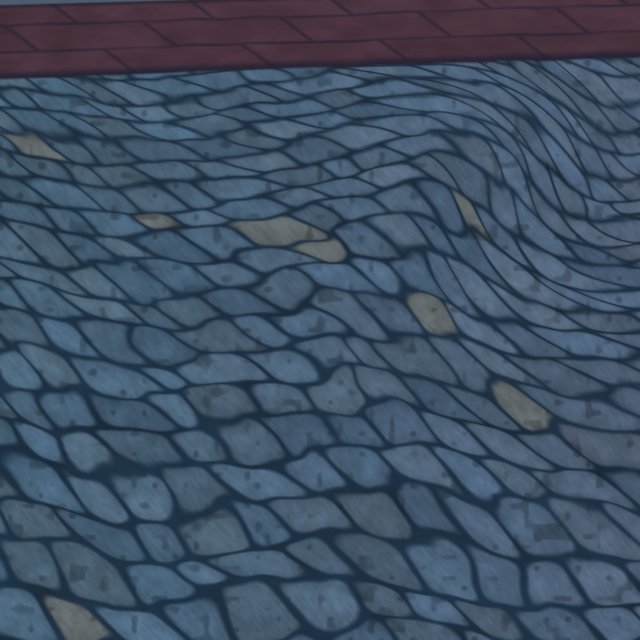
Write a Shadertoy shader that draws this texture.

```glsl
// Blue-grey cobbles in dim light, receding to a band of dark red paving.
// Jittered brick rows are sheared, bent and shrunk with depth, and turned
// around a fan centre; value noise adds wear, grain and uneven joints.

const vec3 STONE = vec3(0.285, 0.367, 0.448);
const vec3 JOINT = vec3(0.095, 0.165, 0.235);
const vec3 WARM = vec3(0.365, 0.395, 0.405);
const vec3 BRICK = vec3(0.292, 0.200, 0.250);
const vec3 BRICK_JOINT = vec3(0.135, 0.130, 0.190);
const vec3 KERB = vec3(0.30, 0.36, 0.43);

const float BAND_LEFT = 0.877;    // lower edge of the band at x = 0
const float BAND_SLOPE = 0.034;
const float ROW_NEAR = 0.079;     // row height at the bottom
const float ROW_SHRINK = 0.057;   // loss of row height per unit of depth
const float COL_NEAR = 0.094;
const float COL_SHRINK = 0.034;
const vec2 FAN_CENTRE = vec2(0.84, 0.71);
const float FAN_RADIUS = 0.20;
const float FAN_TURN = 0.75;
const float SOFTNESS = 0.0035;

// Places of the few sandy stones
const int WARM_COUNT = 8;
const vec2 WARM_SPOTS[WARM_COUNT] = vec2[](
    vec2(0.027, 0.775), vec2(0.370, 0.640), vec2(0.535, 0.608), vec2(0.795, 0.362),
    vec2(0.115, 0.030), vec2(0.725, 0.685), vec2(0.260, 0.665), vec2(0.655, 0.530));

struct Stone { vec2 id; float edge; float size; };

float hash(vec2 p) {
    vec3 q = fract(vec3(p.xyx) * 0.1031);
    q += dot(q, q.yzx + 33.33);
    return fract((q.x + q.y) * q.z);
}

float noise(vec2 p) {
    vec2 i = floor(p), f = fract(p);
    f = f * f * (3.0 - 2.0 * f);
    return mix(mix(hash(i), hash(i + vec2(1, 0)), f.x),
               mix(hash(i + vec2(0, 1)), hash(i + vec2(1, 1)), f.x), f.y);
}

float fbm(vec2 p) {
    float sum = 0.0, amp = 0.5;
    for (int i = 0; i < 4; i++) {
        sum += amp * noise(p);
        p = p * 2.03 + 17.1;
        amp *= 0.5;
    }
    return sum;
}

float smoothMin(float a, float b, float k) {
    float h = max(k - abs(a - b), 0.0) / k;
    return min(a, b) - h * h * k * 0.25;
}

// Upright joint with its own offset and lean inside a row
float jointAt(float i, float row, float v) {
    vec2 key = vec2(i, row) + 50.0;
    return i + 0.5 * (hash(key) - 0.5) + 0.45 * (hash(key + 91.7) - 0.5) * (v - 0.5);
}

Stone cobble(vec2 p) {
    // Turn the courses around the fan centre
    vec2 q = p - FAN_CENTRE;
    float a = FAN_TURN * exp(-dot(q, q) / (FAN_RADIUS * FAN_RADIUS));
    p = FAN_CENTRE + mat2(cos(a), sin(a), -sin(a), cos(a)) * q;

    // Depth, lean and waves of the courses
    float y = p.y + 0.018 * cos((p.x - 0.2) * 9.0);
    float h = ROW_NEAR - ROW_SHRINK * y;
    float w = COL_NEAR - COL_SHRINK * y;
    float v = -log(h / ROW_NEAR) / ROW_SHRINK;
    float u = (p.x - 0.3 + 0.5 * y + 0.45 * y * y) / w;
    vec2 g = vec2(u, v);
    v += 0.65 * (noise(g * 0.9 + 40.0) - 0.5) + 0.20 * (noise(g * 2.3 + 70.0) - 0.5);
    u += 0.40 * (noise(g * 1.1 + 90.0) - 0.5);

    // Brick cell with shifted joints
    float row = floor(v), fv = v - row;
    u += 0.5 * mod(row, 2.0) + 0.4 * hash(vec2(row + 50.0, 7.0));
    float col = floor(u);
    if (u < jointAt(col, row, fv)) col -= 1.0;
    else if (u > jointAt(col + 1.0, row, fv)) col += 1.0;
    float side = min(u - jointAt(col, row, fv), jointAt(col + 1.0, row, fv) - u);
    float edge = smoothMin(side * w * 0.78, min(fv, 1.0 - fv) * h, 0.25 * h);
    return Stone(vec2(col, row), edge, h);
}

vec3 cobbles(vec2 p) {
    Stone s = cobble(p);
    float tone = hash(s.id + 130.0), tint = hash(s.id + 211.0);
    vec3 col = STONE * (0.91 + 0.18 * tone);
    col += (tint - 0.5) * vec3(0.028, 0.006, -0.016);
    col += (p.x - 0.5) * vec3(0.025, -0.006, 0.004);
    for (int i = 0; i < WARM_COUNT; i++)
        if (cobble(WARM_SPOTS[i]).id == s.id) col = WARM;

    // Worn faces, slanted grain and dark pits
    vec2 slant = vec2(p.x + 0.8 * p.y, p.y - 0.5 * p.x);
    col *= 0.87 + 0.28 * fbm(p * 38.0);
    col *= 0.95 + 0.10 * noise(slant * vec2(190.0, 65.0));
    col *= 1.0 - 0.22 * smoothstep(0.72, 0.95, noise(p * 62.0 + 9.0));
    col *= 0.95 + 0.10 * smoothstep(0.0, 0.3 * s.size, s.edge);

    float halfJoint = 0.0008 + 0.045 * s.size * (0.4 + 1.2 * noise(p * 24.0));
    float face = smoothstep(halfJoint - SOFTNESS, halfJoint + SOFTNESS, s.edge);
    return mix(JOINT * (0.85 + 0.3 * noise(p * 15.0)), col, 0.12 + 0.88 * face);
}

vec3 redBand(vec2 p, float t) {
    float v = t / 0.041, row = floor(v), fv = v - row;
    float u = (p.x + 1.3 * t) / 0.215 + 0.47 * row;
    float along = min(fract(u), 1.0 - fract(u)) * 0.13;
    float across = min(fv, 1.0 - fv) * 0.041;
    float seam = 1.0 - smoothstep(0.0, 0.005, along);
    float bed = (1.0 - smoothstep(0.0, 0.004, across)) * (0.25 + 0.5 * noise(p * 18.0));
    vec3 col = BRICK * (0.86 + 0.28 * fbm(p * vec2(22.0, 55.0)));
    col *= 0.95 + 0.1 * hash(vec2(floor(u), row) + 20.0);
    col = mix(col, BRICK_JOINT, max(seam * 0.55, bed));
    return mix(BRICK_JOINT, col, 0.15 + 0.85 * smoothstep(0.002, 0.016, t));
}

void mainImage(out vec4 fragColor, in vec2 fragCoord) {
    vec2 p = fragCoord / iResolution.xy;
    float t = p.y - BAND_LEFT - BAND_SLOPE * p.x + 0.004 * (noise(p * 20.0) - 0.5);
    vec3 col = mix(cobbles(p), redBand(p, t), smoothstep(-0.003, 0.003, t));

    // Pale kerb in the upper left corner
    float kerb = p.y - 0.990 - 0.028 * p.x;
    col = mix(col, BRICK_JOINT, 0.6 * (1.0 - smoothstep(0.0, 0.006, abs(kerb))));
    col = mix(col, KERB, smoothstep(0.0, 0.004, kerb));
    fragColor = vec4(col, 1.0);
}
```
